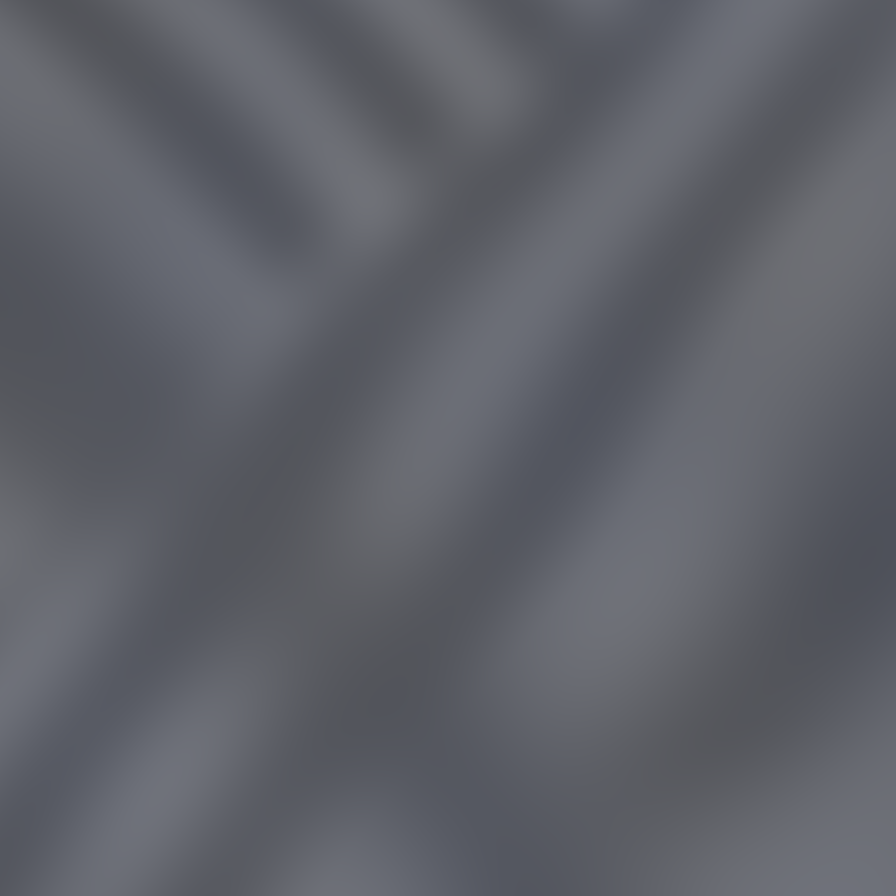
A Shadertoy shader for this texture:

```glsl
// Soft blurred slate-grey streaks that cross on two diagonals, with a dark trench between them.

const vec3  BASE_GREY    = vec3(0.374, 0.383, 0.412);
const vec3  COOL_SHIFT   = vec3(-0.003, 0.000, 0.008);
const float CONTRAST     = 0.058;
const vec2  RISE_NORMAL  = vec2(0.81, -0.59);   // across the rising streaks
const vec2  FALL_NORMAL  = vec2(0.707, 0.707);  // across the falling streaks
const float RISE_RATE    = 4.3;                 // streaks per canvas width
const float FALL_RATE    = 5.6;
const float TRENCH_POS   = 0.46;
const float TRENCH_WIDTH = 0.09;
const float TRENCH_TONE  = -0.9;
const float BLOB_CELL    = 0.21;
const float BLOB_RADIUS  = 0.42;                // in cells
const float BLOB_GAIN    = 0.38;
const float WARP         = 0.012;
const float TAU          = 6.2831853;

vec3 hash3(vec2 p) {
    vec3 q = fract(vec3(p.xyx) * vec3(0.1031, 0.1030, 0.0973));
    q += dot(q, q.yxz + 33.33);
    return fract((q.xxy + q.yzz) * q.zyx);
}

// Cellular noise: one soft light or dark blob per cell.
float softBlobs(vec2 p) {
    vec2 cell = floor(p);
    float sum = 0.0;
    for (int j = -2; j <= 2; j++)
    for (int i = -2; i <= 2; i++) {
        vec2 id = cell + vec2(i, j);
        vec3 rnd = hash3(id + 17.0);
        vec2 d = (p - id - rnd.xy) / BLOB_RADIUS;
        sum += (2.0 * rnd.z - 1.0) * exp(-0.5 * dot(d, d));
    }
    return sum;
}

// Rising streaks, wider towards the lower right.
float risingStreaks(vec2 p) {
    float s = dot(p, RISE_NORMAL);
    return cos(TAU * (RISE_RATE * (s - 0.09) - 1.97 * max(s - 0.3, 0.0)));
}

// Falling streaks, wider towards the lower left.
float fallingStreaks(vec2 p) {
    float t = dot(p, FALL_NORMAL);
    return cos(TAU * (FALL_RATE * (t - 0.84) + 3.0 * max(0.665 - t, 0.0)));
}

void mainImage(out vec4 fragColor, in vec2 fragCoord) {
    vec2 uv = fragCoord / iResolution.xy;
    vec2 p = uv + WARP * sin(uv.yx * vec2(11.0, 9.0) + vec2(0.5, 2.0));

    // The upper left corner falls, the rest rises.
    float fallShare = smoothstep(0.22, 0.42, p.y - p.x);
    float tone = 0.8 * mix(risingStreaks(p), fallingStreaks(p), fallShare);

    // Dark trench along the falling diagonal.
    float across = (dot(p, FALL_NORMAL) - TRENCH_POS) / TRENCH_WIDTH;
    tone = mix(tone, TRENCH_TONE, 0.75 * exp(-0.5 * across * across));

    // Pale glow in the lower right corner.
    float glow = (1.0 - smoothstep(0.0, 0.2, p.y)) * smoothstep(0.55, 0.85, p.x);
    tone = mix(tone, 1.1, 0.7 * glow);

    tone += BLOB_GAIN * softBlobs(p / BLOB_CELL);

    // Slow drift between neutral and bluish grey.
    float cool = sin(9.0 * p.x + 4.0 * p.y) * sin(7.0 * p.y - 5.0 * p.x + 1.0);
    fragColor = vec4(BASE_GREY + CONTRAST * tone + COOL_SHIFT * cool, 1.0);
}
```
